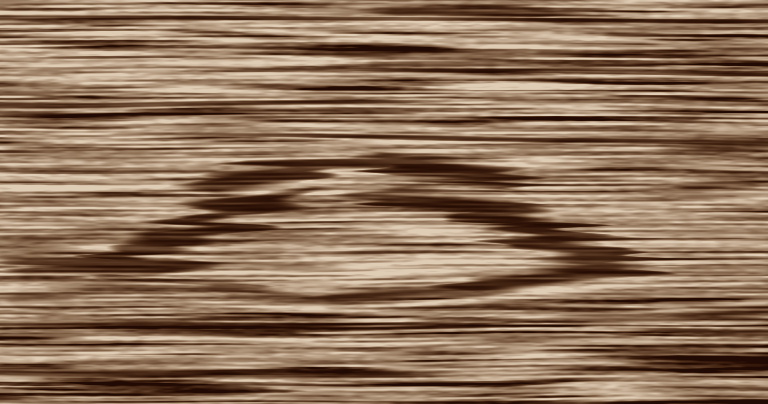
Give the GLSL for this texture, as a WebGL 2 fragment shader.

```glsl
#version 300 es
precision highp float;
// Weathered oak plank with a dark, eye-shaped growth ring.
// Stretched value noise makes the fibres; tapered strokes, feathered by
// a per-fibre sideways shift, make the ring and the long grain lines.

#define FIBRE_ROWS 185.0
#define CREVICE_ROWS 120.0
#define BAND_ROWS 58.0
#define FIBRE_CONTRAST 0.74
#define CREVICE_DEPTH 0.52
#define BAND_DEPTH 0.38
#define FEATHER 0.25
#define RING_DEPTH 0.86
#define LINE_DEPTH 0.70
#define BASE_TONE 0.88

uniform vec2 u_resolution;
out vec4 fragColor;

const vec3 DARK_WOOD = vec3(0.13, 0.04, 0.01);
const vec3 TONE_RANGE = vec3(0.65, 0.65, 0.58);
const vec3 TONE_CURVE = vec3(1.0, 1.16, 1.38);

float hash(vec2 cell) {
  vec3 q = fract(vec3(cell.xyx) * 0.1031);
  q += dot(q, q.yzx + 33.33);
  return fract((q.x + q.y) * q.z);
}

float valueNoise(vec2 p) {
  vec2 cell = floor(p), f = fract(p);
  f = f * f * (3.0 - 2.0 * f);
  return mix(mix(hash(cell), hash(cell + vec2(1, 0)), f.x),
             mix(hash(cell + vec2(0, 1)), hash(cell + vec2(1, 1)), f.x), f.y);
}

// Noise along the grain; rows are slid by random amounts to hide the lattice.
float grainNoise(vec2 p, float stretch, float rows, float seed) {
  float y = p.y * rows + seed;
  float row = floor(y), f = fract(y);
  float low = valueNoise(vec2(p.x * stretch + 37.0 * hash(vec2(row, seed)), row));
  float high = valueNoise(vec2(p.x * stretch + 37.0 * hash(vec2(row + 1.0, seed)), row + 1.0));
  return mix(low, high, f * f * (3.0 - 2.0 * f));
}

// Tapered stroke from a to b (a.x < b.x), measured across the grain.
float stroke(vec2 p, vec2 a, vec2 b, float halfWidth) {
  float h = (p.x - a.x) / (b.x - a.x);
  float taper = smoothstep(-0.05, 0.18, h) * smoothstep(1.05, 0.82, h);
  float across = abs(p.y - mix(a.y, b.y, clamp(h, 0.0, 1.0)));
  return taper * smoothstep(1.35, 0.5, across / (halfWidth * (0.4 + 0.6 * taper)));
}

// The eye: left arm, double crown, right arm and thin lower lid.
float growthRing(vec2 p) {
  float m = stroke(p, vec2(0.00, 0.345), vec2(0.54, 0.342), 0.021);
  m = max(m, stroke(p, vec2(0.22, 0.335), vec2(0.64, 0.480), 0.036));
  m = max(m, stroke(p, vec2(0.44, 0.460), vec2(0.78, 0.525), 0.024));
  m = max(m, stroke(p, vec2(0.42, 0.535), vec2(0.84, 0.590), 0.026));
  m = max(m, stroke(p, vec2(0.62, 0.592), vec2(1.12, 0.605), 0.012));
  m = max(m, stroke(p, vec2(0.90, 0.605), vec2(1.29, 0.548), 0.029));
  m = max(m, stroke(p, vec2(0.86, 0.520), vec2(1.32, 0.470), 0.026));
  m = max(m, stroke(p, vec2(1.06, 0.495), vec2(1.50, 0.402), 0.028));
  m = max(m, stroke(p, vec2(1.25, 0.425), vec2(1.61, 0.345), 0.033));
  m = max(m, stroke(p, vec2(1.12, 0.280), vec2(1.64, 0.348), 0.022));
  m = max(m, 0.85 * stroke(p, vec2(0.72, 0.255), vec2(1.36, 0.283), 0.012));
  return max(m, 0.6 * stroke(p, vec2(0.22, 0.325), vec2(0.70, 0.272), 0.013));
}

// Long dark lines above and below the eye.
float grainLines(vec2 p) {
  float m = stroke(p, vec2(-0.6, 0.960), vec2(2.5, 0.946), 0.005);
  m = max(m, stroke(p, vec2(0.85, 0.972), vec2(1.45, 0.965), 0.011));
  m = max(m, stroke(p, vec2(0.80, 0.828), vec2(2.3, 0.814), 0.005));
  m = max(m, stroke(p, vec2(-0.5, 0.734), vec2(1.15, 0.748), 0.006));
  m = max(m, stroke(p, vec2(0.35, 0.668), vec2(2.5, 0.635), 0.006));
  m = max(m, 0.6 * stroke(p, vec2(1.35, 0.200), vec2(2.2, 0.245), 0.014));
  m = max(m, 0.7 * stroke(p, vec2(-0.5, 0.205), vec2(1.5, 0.190), 0.008));
  return max(m, 0.8 * stroke(p, vec2(-0.5, 0.085), vec2(1.15, 0.073), 0.010));
}

void main() {
  vec2 p = gl_FragCoord.xy / u_resolution.y;

  // Slow bend of the grain, stronger toward the lower edge.
  float bend = 0.002 * sin(2.6 * p.x + 3.0 * p.y) + 0.001 * sin(7.0 * p.x + 9.0 * p.y);
  vec2 g = vec2(p.x, p.y + bend * (1.6 - p.y));

  // Fibres from fine to broad.
  float fibre = grainNoise(g, 5.0, FIBRE_ROWS, 7.0);
  float speck = grainNoise(g, 38.0, 230.0, 40.0);
  float strand = grainNoise(g, 2.6, CREVICE_ROWS, 17.0);
  float band = grainNoise(g, 1.7, BAND_ROWS, 3.0);
  float crevice = smoothstep(0.34, 0.10, strand);

  // Banding fades out in the calm wood around the eye.
  float outer = smoothstep(0.60, 0.74, p.y) + smoothstep(0.32, 0.18, p.y);
  float ragged = band + 0.45 * (fibre - 0.5);
  float streaks = smoothstep(0.40, 0.12, ragged) * mix(0.08, 1.0, outer);

  // Each fibre shifts the dark figure sideways, leaving a feathered edge.
  float shift = 0.65 * grainNoise(g, 1.6, 84.0, 21.0) + 0.5 * strand - 0.575;
  vec2 feathered = p + vec2(shift * FEATHER, 0.010 * (strand - 0.5));
  float ring = growthRing(feathered);
  float lines = grainLines(vec2(feathered.x, g.y));

  // Assemble the tone, then shade the right and lower edges.
  float tone = BASE_TONE + FIBRE_CONTRAST * (fibre - 0.5) + 0.22 * (speck - 0.5)
             + 0.20 * (strand - 0.5);
  tone -= CREVICE_DEPTH * crevice * mix(0.70, 1.0, outer) + BAND_DEPTH * streaks;
  tone -= 0.12 * smoothstep(1.2, 1.9, p.x) + 0.10 * smoothstep(0.34, 0.05, p.y);
  tone *= 1.0 - LINE_DEPTH * lines * mix(1.1, 0.8, fibre);
  tone *= 1.0 - RING_DEPTH * ring * mix(1.1, 0.72, fibre);

  vec3 wood = DARK_WOOD + TONE_RANGE * pow(vec3(clamp(tone, 0.0, 1.15)), TONE_CURVE);
  fragColor = vec4(wood, 1.0);
}
```
